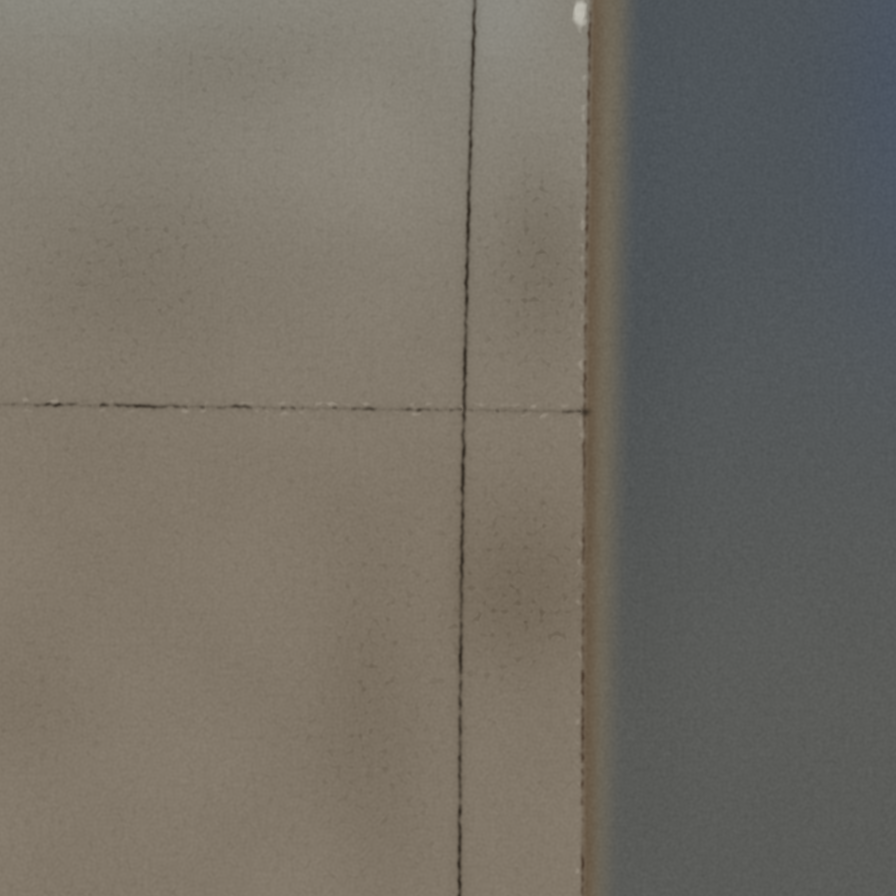
Write a Shadertoy shader that draws this texture.

```glsl
// Weathered plaster wall with thin dark joints beside a shaded blue-grey wall.
#define JOINT_WIDTH 0.0023
#define JOINT_DARK 0.66
#define GRAIN 0.028
#define MOTTLE 0.036
#define PLASTER_TOP vec3(0.528, 0.510, 0.468)
#define PLASTER_LOW vec3(0.510, 0.470, 0.414)
#define SHADE_TOP vec3(0.312, 0.336, 0.354)
#define SHADE_LOW vec3(0.358, 0.362, 0.350)
#define JOINT_COLOR vec3(0.165, 0.140, 0.110)
#define RIM_DARK vec3(0.395, 0.335, 0.265)
#define RIM_PALE vec3(0.435, 0.405, 0.345)

vec2 hashGradient(vec2 cell) {
    vec3 p = fract(cell.xyx * vec3(0.1031, 0.1030, 0.0973));
    p += dot(p, p.yzx + 33.33);
    return fract((p.xx + p.yz) * p.zy) * 2.0 - 1.0;
}

float gradientNoise(vec2 p) {
    vec2 i = floor(p), f = fract(p);
    vec2 w = f * f * f * (f * (f * 6.0 - 15.0) + 10.0);
    vec2 e = vec2(0.0, 1.0);
    float a = dot(hashGradient(i), f);
    float b = dot(hashGradient(i + e.yx), f - e.yx);
    float c = dot(hashGradient(i + e.xy), f - e.xy);
    float d = dot(hashGradient(i + e.yy), f - e.yy);
    return mix(mix(a, b, w.x), mix(c, d, w.x), w.y);
}

float fbm(vec2 p) {
    float sum = 0.0, amp = 0.6;
    for (int i = 0; i < 4; i++) {
        sum += amp * gradientNoise(p);
        p = mat2(1.6, 1.2, -1.2, 1.6) * p + 7.3;
        amp *= 0.5;
    }
    return sum;
}

// Soft elliptical patch, 1 at its centre.
float blob(vec2 p, vec2 center, vec2 radius) {
    vec2 q = (p - center) / radius;
    return exp(-dot(q, q));
}

// Soft line profile that fades away from its centre.
float joint(float d, float width) {
    float w = max(width, 0.6 / iResolution.y);
    return exp(-d * d / (w * w));
}

// Uneven strength along a joint: ragged pieces at two scales.
float wear(float t, float seed) {
    return 0.8 * gradientNoise(vec2(t * 30.0, seed)) + 0.9 * gradientNoise(vec2(t * 100.0, seed + 4.6));
}

vec3 plaster(vec2 p) {
    vec3 col = mix(PLASTER_LOW, PLASTER_TOP, smoothstep(0.40, 1.0, p.y));
    float cloud = fbm(p * 6.0 + 2.7);
    col += MOTTLE * cloud;

    // Broad stains and paler patches
    float stain = 0.055 * blob(p, vec2(0.605, 0.71), vec2(0.060, 0.11))
                + 0.062 * blob(p, vec2(0.585, 0.34), vec2(0.085, 0.10))
                + 0.036 * blob(p, vec2(0.14, 0.70), vec2(0.14, 0.11))
                + 0.036 * blob(p, vec2(0.41, 0.22), vec2(0.065, 0.17))
                + 0.026 * blob(p, vec2(0.26, 0.93), vec2(0.14, 0.06))
                + 0.022 * blob(p, vec2(0.03, 0.22), vec2(0.06, 0.07));
    col -= stain * (0.9 + 0.9 * cloud) * vec3(0.95, 1.0, 1.05);
    col += 0.022 * blob(p, vec2(0.40, 0.86), vec2(0.09, 0.08));
    col += vec3(0.02, 0.03, 0.035) * blob(p, vec2(0.05, 1.0), vec2(0.30, 0.05));
    col += vec3(0.02, 0.03, 0.04) * blob(p, vec2(0.56, 1.0), vec2(0.06, 0.09));

    // Dark pores gather inside the stains
    float pores = smoothstep(0.10, 0.55, gradientNoise(p * 115.0));
    return col - pores * (0.015 + 0.7 * stain);
}

vec3 shadedWall(vec2 p) {
    vec3 col = mix(SHADE_LOW, SHADE_TOP, smoothstep(0.15, 0.90, p.y));
    col += vec3(-0.012, 0.0, 0.035) * blob(p, vec2(1.02, 0.92), vec2(0.09, 0.28));
    col -= 0.018 * blob(p, vec2(0.71, 0.50), vec2(0.06, 0.40));
    return col + 0.014 * fbm(p * 6.0 + 11.0);
}

void mainImage(out vec4 fragColor, in vec2 fragCoord) {
    vec2 p = fragCoord / iResolution.xy;
    float bend = p.y * p.y;
    float wobbleX = 0.0013 * gradientNoise(vec2(3.0, p.y * 65.0)) + 0.0012 * gradientNoise(vec2(9.4, p.y * 150.0));
    float wobbleY = 0.0018 * gradientNoise(vec2(p.x * 55.0, 8.0)) + 0.0020 * gradientNoise(vec2(p.x * 130.0, 3.4));

    float dMain = p.x - (0.513 + 0.017 * bend) - wobbleX;
    float dSide = p.x - (0.650 + 0.009 * bend) + wobbleX;
    float dCross = p.y - (0.549 - 0.013 * p.x) - wobbleY;
    float shadeEdge = 0.682 + 0.025 * p.y;

    // Plaster, rim paling outward, then the shaded wall
    vec3 col = plaster(p);
    vec3 rimColor = mix(RIM_DARK, RIM_PALE, smoothstep(0.002, 0.024, dSide));
    rimColor += 0.025 * fbm(p * vec2(40.0, 12.0));
    col = mix(col, rimColor, smoothstep(-0.003, 0.006, dSide) * 0.95);
    col = mix(col, shadedWall(p), smoothstep(-0.026, 0.012, p.x - shadeEdge));

    // Joints of ragged, uneven darkness
    float onWall = 1.0 - smoothstep(0.0, 0.006, dSide);
    float mainLine = joint(dMain, JOINT_WIDTH) * clamp(0.90 + 1.1 * wear(p.y, 5.5), 0.25, 1.25);
    float sideLine = joint(dSide, JOINT_WIDTH) * clamp(0.42 + 1.3 * wear(p.y, 17.5), 0.12, 1.0);
    float faint = 0.3 * blob(p, vec2(0.42, 0.54), vec2(0.10, 0.1));
    float crossLine = joint(dCross, JOINT_WIDTH) * onWall * clamp(0.42 - faint + 1.8 * wear(p.x, 2.5), 0.12, 1.1);
    float lines = max(mainLine, crossLine);
    lines = max(lines, blob(p, vec2(0.653, 0.540), vec2(0.006, 0.004)));

    // Pale crumbs on the joint lips and faint dirt around them
    float chips = smoothstep(0.05, 0.50, gradientNoise(p * 90.0 + 4.0));
    float lips = max(joint(dSide + 0.005, 0.003), joint(abs(dCross) - 0.005, 0.003) * onWall);
    col += 0.075 * chips * lips;
    col -= 0.040 * exp(-abs(dMain) * 180.0) + 0.025 * exp(-abs(dCross) * 200.0) * onWall;
    col = mix(col, JOINT_COLOR * vec3(1.4, 1.2, 1.1), sideLine * JOINT_DARK);
    col = mix(col, JOINT_COLOR, clamp(lines * JOINT_DARK, 0.0, 0.85));

    // Pale chip at the top of the side joint
    vec2 chip = (p - vec2(0.647, 0.985)) / vec2(0.008, 0.018);
    float chipMask = 1.0 - smoothstep(0.5, 1.15, length(chip) + 0.4 * gradientNoise(p * 120.0));
    col = mix(col, vec3(0.74, 0.73, 0.69), chipMask);

    // Fine surface grain
    float grain = gradientNoise(p * 230.0) + 0.6 * gradientNoise(p * 110.0 + 9.0);
    col += GRAIN * grain;
    fragColor = vec4(clamp(col, 0.0, 1.0), 1.0);
}
```
